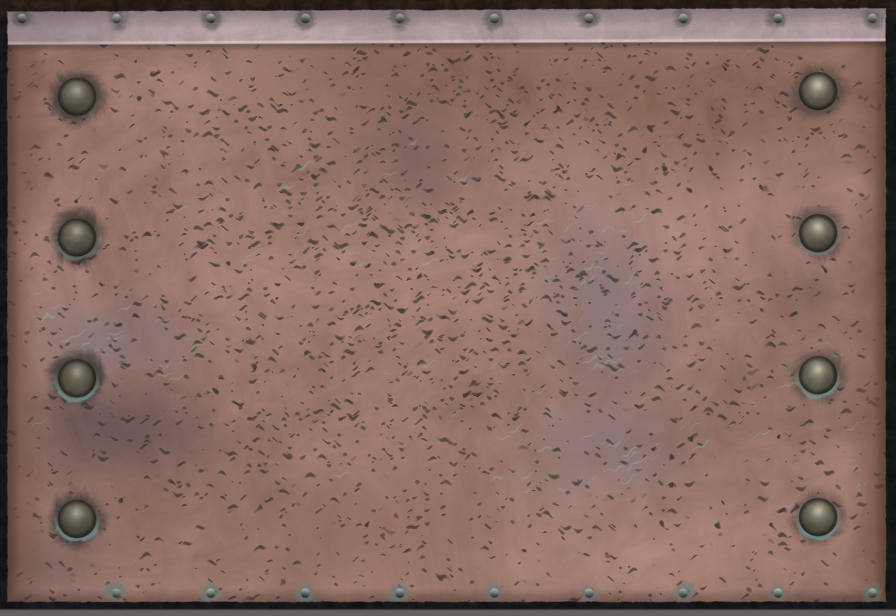
Reproduce this texture procedurally as a Shadertoy shader.

```glsl
const vec2 CANVAS = vec2(1.4545, 1.0);
const vec4 PLATE = vec4(0.012, 0.023, 1.438, 0.984);  // left, bottom, right, top
const float SEAM_Y = 0.927;
const float SEAM_TILT = 0.004;
const float RIVET_START = 0.189;
const float RIVET_STEP = 0.1534;
const float RIVET_RADIUS = 0.0075;
const float BOLT_RADIUS = 0.031;
const vec3 COPPER_LIGHT = vec3(0.70, 0.54, 0.495);
const vec3 COPPER_DARK = vec3(0.49, 0.37, 0.33);
const vec3 BROWN = vec3(0.45, 0.32, 0.25);
const vec3 PURPLE = vec3(0.34, 0.28, 0.29);
const vec3 HAZE = vec3(0.51, 0.46, 0.49);
const vec3 STRIP = vec3(0.73, 0.64, 0.65);
const vec3 VERDIGRIS = vec3(0.44, 0.57, 0.56);
const vec3 SOOT = vec3(0.20, 0.19, 0.185);
const vec3 FRAME = vec3(0.08, 0.085, 0.09);

vec2 hash2(vec2 c) {
  return fract(sin(c * mat2(127.1, 311.7, 269.5, 183.3)) * 43758.5);
}

// Nearest feature distance and a random value of that cell
vec2 cellular(vec2 p) {
  vec2 base = floor(p), best = vec2(9.0, 0.0);
  for (int k = 0; k < 9; k++) {
    vec2 c = base + vec2(k % 3 - 1, k / 3 - 1), h = hash2(c);
    float d = length(c + h - p);
    if (d < best.x) best = vec2(d, fract(h.x * 17.3 + h.y * 31.7));
  }
  return best;
}

// Warped layers of rotated sines, about -1 to 1
float clouds(vec2 p) {
  float sum = 0.0, amp = 0.55;
  for (int i = 0; i < 7; i++) {
    p = mat2(0.8, 0.6, -0.6, 0.8) * p * 1.75 + 1.3;
    p += 0.7 * sin(p.yx * 1.1 + float(i));
    sum += amp * sin(p.x) * sin(p.y);
    amp *= 0.68;
  }
  return sum;
}

// Soft spot: center x, y and radius x, y
float blot(vec2 p, float x, float y, float rx, float ry) {
  vec2 q = (p - vec2(x, y)) / vec2(rx, ry);
  return exp(-dot(q, q));
}

float specks(vec2 p, vec2 scale, float size, float density) {
  vec2 c = cellular(p * scale);
  float r = size * (0.5 + fract(c.y * 47.0));
  return smoothstep(0.0, 0.65, 1.0 - c.x / r) * smoothstep(1.0 - density, 1.04 - density, c.y);
}

vec3 copper(vec2 p) {
  float mottle = clouds(p * 5.0), fine = clouds(p * 24.0 + 7.0);
  vec2 q = p + 0.03 * vec2(mottle, clouds(p * 4.0 + 3.0));
  float glow = blot(q, 0.72, 0.54, 0.22, 0.2) + blot(q, 0.3, 0.86, 0.16, 0.07)
    + blot(q, 1.16, 0.63, 0.14, 0.09) + blot(q, 1.1, 0.1, 0.28, 0.07);
  float brown = blot(q, 0.76, 0.87, 0.3, 0.07) + blot(q, 1.2, 0.83, 0.18, 0.1)
    + 0.5 * blot(q, 0.62, 0.15, 0.18, 0.1);
  float purple = blot(q, 0.19, 0.29, 0.15, 0.08) + 0.6 * blot(q, 0.66, 0.75, 0.08, 0.07)
    + 0.5 * blot(q, 1.31, 0.51, 0.05, 0.04) + 0.6 * blot(q, 0.06, 0.08, 0.1, 0.06);
  float haze = blot(q, 0.985, 0.5, 0.1, 0.15) + blot(q, 0.19, 0.46, 0.12, 0.06)
    + 0.8 * blot(q, 0.98, 0.26, 0.12, 0.06);

  float tone = 0.51 + 0.22 * mottle + 0.14 * fine + 0.28 * glow;
  vec3 col = mix(COPPER_DARK, COPPER_LIGHT, clamp(tone, 0.0, 1.1));
  col = mix(col, BROWN, clamp(brown * (0.45 + 0.3 * fine), 0.0, 0.7));
  col = mix(col, PURPLE, clamp(purple * (0.65 + 0.3 * mottle), 0.0, 0.8));
  col = mix(col, HAZE, clamp(haze * (0.6 + 0.35 * fine), 0.0, 0.8));

  // Pits, hairline marks and pale scratches
  vec2 w = p + 0.004 * sin(p.yx * vec2(90, 70)) + 0.002 * sin(p.yx * 310.0);
  float worn = blot(p, 0.68, 0.55, 0.4, 0.34);
  float spots = blot(p, 1.16, 0.17, 0.14, 0.1) + blot(p, 1.12, 0.74, 0.1, 0.06);
  float marks = 0.65 * specks(w, vec2(34, 85), 0.3, 0.12 + 0.22 * worn)
    + 0.55 * specks(w + 3.0, vec2(80, 110), 0.36, 0.1 + 0.2 * worn + 0.1 * brown)
    + 0.8 * specks(w + 5.0, vec2(38, 32), 0.17, 0.05 + 0.28 * spots);
  col = mix(col, SOOT, min(marks, 0.8));
  vec2 slant = mat2(0.92, -0.39, 0.39, 0.92) * w;
  col = mix(col, VERDIGRIS + 0.1, 0.4 * specks(slant, vec2(16, 150), 0.3, 0.04 + 0.28 * haze));

  // Darkened rims
  float side = min(p.x - PLATE.x, PLATE.z - p.x);
  col = mix(col, BROWN, 0.6 * smoothstep(0.075, 0.01, side + 0.015 * mottle));
  return col * (0.75 + 0.25 * smoothstep(0.0, 0.025, min(side, p.y - PLATE.y)));
}

vec3 addBolt(vec3 col, vec2 p, float px) {
  float right = step(CANVAS.x * 0.5, p.x);
  vec2 start = mix(vec2(0.125, 0.843), vec2(1.328, 0.852), right);
  float gap = mix(0.2285, 0.2305, right);
  float row = clamp(round((start.y - p.y) / gap), 0.0, 3.0);
  vec2 d = p - start + vec2(0, gap * row), s = d / BOLT_RADIUS;
  float r = length(d), n = clouds(p * 30.0);
  col = mix(col, SOOT, (0.75 - 0.25 * right) * smoothstep(0.055, 0.028, r + 0.008 * n));
  float ring = smoothstep(0.006, 0.001, abs(r - 0.034 - 0.003 * n));
  col = mix(col, VERDIGRIS, 0.8 * ring * smoothstep(0.02, -0.03, d.y) * smoothstep(0.9, 0.3, p.y));
  float light = 0.5 * blot(s, -0.05, 0.25, 0.65, 0.65) + 0.35 * blot(s, 0.0, 0.35, 0.28, 0.28);
  vec3 dome = vec3(0.27, 0.26, 0.22) + vec3(0.52, 0.5, 0.44) * light * (0.75 + 0.3 * right) + 0.04 * n;
  dome *= 1.0 - 0.45 * smoothstep(0.7, 1.0, length(s));
  return mix(col, dome, smoothstep(px, -px, r - BOLT_RADIUS));
}

vec3 addRivet(vec3 col, vec2 p, float px) {
  float top = step(0.5, p.y);
  float k = clamp(round((p.x - RIVET_START) / RIVET_STEP), -top, 8.0);
  vec2 d = p - vec2(RIVET_START + k * RIVET_STEP, mix(0.037, 0.97, top));
  float r = length(d), n = clouds(p * 35.0);
  float stain = smoothstep(0.022, 0.007, r + 0.007 * n);
  col = mix(col, mix(VERDIGRIS * 0.85, SOOT + 0.12, top), stain * 0.65);
  vec3 head = vec3(0.4, 0.42, 0.41) + 0.28 * d.y / RIVET_RADIUS + 0.06 * n;
  return mix(col, head, smoothstep(px, -px, r - RIVET_RADIUS));
}

void mainImage(out vec4 fragColor, in vec2 fragCoord) {
  vec2 p = fragCoord / iResolution.xy * CANVAS;
  float px = 1.0 / iResolution.y, grain = clouds(p * 60.0);
  vec3 col = copper(p);

  // Folded top strip with a bright lip
  float lift = p.y - SEAM_Y - SEAM_TILT * p.x;
  vec3 strip = STRIP * (0.95 + 0.08 * clouds(p * vec2(8, 16)) + 0.04 * grain);
  strip = mix(strip, HAZE * 0.9, 0.65 * smoothstep(0.02, 0.055, lift));
  strip = mix(strip, HAZE * 0.8, 0.4 * smoothstep(0.25, 0.05, p.x));
  col *= 1.0 - 0.25 * smoothstep(-0.014, 0.0, lift);
  col = mix(col, strip, smoothstep(-px, px, lift));
  col += 0.12 * smoothstep(0.004, 0.0, abs(lift - 0.003));
  col = addRivet(addBolt(col, p, px), p, px);

  // Surrounding frame and the pale ledge below
  vec3 frame = mix(FRAME, BROWN * 0.35, smoothstep(0.95, 1.0, p.y)) * (1.0 + 0.3 * grain);
  frame = mix(frame, HAZE * 0.8, smoothstep(0.013, 0.008, p.y));
  vec2 inside = min(p - PLATE.xy, PLATE.zw + vec2(0, SEAM_TILT * (p.x - 0.7)) - p);
  col = mix(frame, col, smoothstep(-px, px, min(inside.x, inside.y) + 0.001 * grain));
  fragColor = vec4(clamp(col, 0.0, 1.0), 1.0);
}
```
